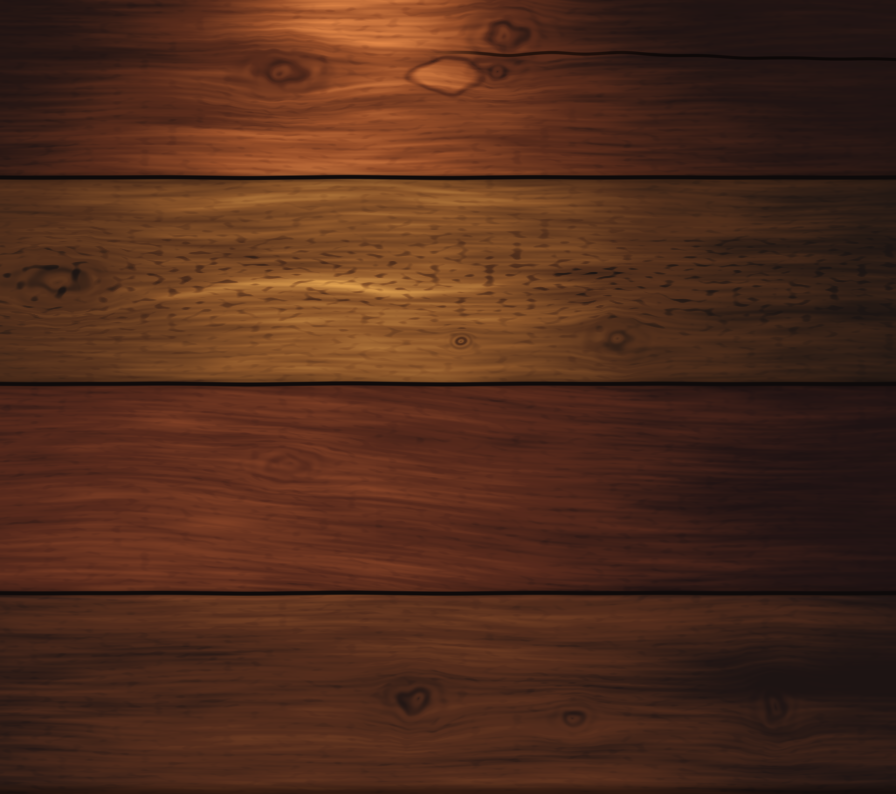
Reproduce this texture procedurally as a WebGL 1 fragment shader.

```glsl
precision highp float;
// Four dark varnished timber planks under a warm lamp glow from above.
uniform vec2 u_resolution;

const vec3 SEAMS = vec3(0.253, 0.5165, 0.7765);  // heights, bottom to top
const float SEAM_HALF = 0.0025;
const vec2 LAMP = vec2(0.42, 0.975);
const vec2 LAMP_SIZE = vec2(0.13, 0.065);
const float GRAIN_DEPTH = 0.42;
const float PORE_DEPTH = 0.30;
const vec3 SHADOW = vec3(0.115, 0.078, 0.075);
const vec3 UMBER = vec3(0.33, 0.175, 0.11);
const vec3 AMBER = vec3(0.56, 0.315, 0.165);
const vec3 HONEY = vec3(0.93, 0.62, 0.33);

vec2 gradientAt(vec2 cell) {
  float a = 6.2832 * fract(sin(dot(cell, vec2(127.1, 311.7))) * 43758.5);
  return vec2(cos(a), sin(a));
}

float gradientNoise(vec2 p) {
  vec2 i = floor(p), f = fract(p);
  vec2 u = f * f * f * (f * (f * 6.0 - 15.0) + 10.0);
  vec2 e = vec2(1.0, 0.0);
  float low = mix(dot(gradientAt(i), f), dot(gradientAt(i + e.xy), f - e.xy), u.x);
  float high = mix(dot(gradientAt(i + e.yx), f - e.yx),
                   dot(gradientAt(i + e.xx), f - e.xx), u.x);
  return mix(low, high, u.y);
}

float fbm(vec2 p) {
  float sum = 0.0, amp = 0.75;
  for (int i = 0; i < 4; i++) {
    sum += amp * gradientNoise(p);
    p = p * vec2(1.9, 2.1) + 17.3;
    amp *= 0.62;
  }
  return sum;
}

float bell(float x, float center, float width) {
  float d = (x - center) / width;
  return exp(-d * d);
}

// Spreads the grain around a knot and adds its ringed core to the shade.
void knot(vec2 uv, vec2 center, vec2 size, float depth, inout float bend, inout float shade) {
  vec2 d = (uv - center) / size;
  d += 0.35 * vec2(gradientNoise(uv * 45.0), gradientNoise(uv * 45.0 + 9.0));
  float r = length(d);
  bend -= 0.75 * (uv.y - center.y) * exp(-0.35 * r * r);
  shade += depth * exp(-r * r) * (0.45 * sin(r * 9.0) - 0.65);
}

// Lamp falloff for each plank, counted from the bottom.
float plankLight(float plank, vec2 uv) {
  float x = uv.x;
  float side = step(0.42, x);
  if (plank < 0.5) {
    float rim = 0.075 * smoothstep(0.16, 0.25, uv.y);
    float shadow = 0.09 * bell(uv.y, 0.145, 0.03) * smoothstep(0.55, 0.9, x);
    return 0.13 + (0.185 + rim) * bell(x, 0.42, 0.46) - shadow;
  }
  if (plank < 1.5) return 0.125 + 0.265 * bell(x, 0.34, mix(0.55, 0.40, side));
  if (plank < 2.5) return 0.15 + 0.41 * bell(x, 0.42, mix(0.42, 0.34, side));
  float low = 1.0 - smoothstep(0.79, 0.96, uv.y);
  float glow = mix(0.27, 0.46, low) * bell(x, 0.40, mix(0.23, 0.31, low));
  vec2 d = (uv - LAMP) / LAMP_SIZE;
  return 0.125 + glow + 0.36 * exp(-dot(d, d));
}

vec3 woodRamp(float tone) {
  vec3 c = mix(SHADOW, UMBER, smoothstep(0.10, 0.34, tone));
  c = mix(c, AMBER, clamp((tone - 0.33) / 0.23, 0.0, 1.0));
  return mix(c, HONEY, clamp((tone - 0.56) / 0.37, 0.0, 1.0));
}

void main() {
  vec2 uv = gl_FragCoord.xy / u_resolution;
  float px = 1.0 / u_resolution.y;
  float seamWave = 0.0015 * gradientNoise(vec2(uv.x * 9.0, 2.0));
  vec3 fromSeam = uv.y + seamWave - SEAMS;
  float plank = dot(step(0.0, fromSeam), vec3(1.0));
  float inTop = step(2.5, plank);
  float inGold = step(1.5, plank) - inTop;
  float inRed = step(0.5, plank) - inGold - inTop;

  // Knots
  float bend = 0.0, shade = 0.0;
  knot(uv, vec2(0.315, 0.908), vec2(0.042, 0.024), 0.5, bend, shade);
  knot(uv, vec2(0.565, 0.955), vec2(0.035, 0.027), 0.6, bend, shade);
  knot(uv, vec2(0.555, 0.910), vec2(0.025, 0.015), 0.4, bend, shade);
  knot(uv, vec2(0.065, 0.645), vec2(0.045, 0.026), 0.5, bend, shade);
  knot(uv, vec2(0.690, 0.572), vec2(0.026, 0.022), 0.45, bend, shade);
  knot(uv, vec2(0.514, 0.570), vec2(0.009, 0.008), 0.6, bend, shade);
  knot(uv, vec2(0.320, 0.415), vec2(0.035, 0.018), 0.25, bend, shade);
  knot(uv, vec2(0.465, 0.118), vec2(0.028, 0.024), 0.45, bend, shade);
  knot(uv, vec2(0.640, 0.095), vec2(0.020, 0.016), 0.35, bend, shade);
  knot(uv, vec2(0.865, 0.110), vec2(0.020, 0.028), 0.40, bend, shade);

  // Long fibres, fine fibres and short pores
  vec2 g = vec2(uv.x, uv.y + bend + 0.012 * gradientNoise(vec2(uv.x * 4.0, uv.y * 9.0 + plank * 7.0)));
  g.y += inRed * 0.055 * smoothstep(0.1, 0.8, uv.x);
  float grain = fbm(vec2(g.x * 2.6 + plank * 5.3, g.y * 34.0));
  float fibre = gradientNoise(vec2(g.x * 13.0, g.y * 190.0));
  float pore = smoothstep(0.08, 0.5, gradientNoise(vec2(uv.x * 65.0, g.y * 175.0)));
  float poreBand = 0.3 + inGold * bell(uv.y, 0.645, 0.055);
  float smoothBand = inGold * (1.0 - smoothstep(0.575, 0.59, uv.y));
  shade += GRAIN_DEPTH * (1.0 - 0.45 * smoothBand) * grain + 0.22 * fibre;
  shade -= PORE_DEPTH * pore * poreBand;

  // Pale streaks and the teardrop figure beside the lamp
  float wave = 0.008 * sin(uv.x * 24.0) + 0.007 * gradientNoise(vec2(uv.x * 14.0, 3.0));
  shade += 0.38 * inGold * bell(uv.y, 0.638 + wave, 0.006) * bell(uv.x, 0.40, 0.24);
  shade += 0.35 * inTop * bell(uv.y, 0.908 + 0.4 * wave, 0.009) * bell(uv.x, 0.20, 0.09);
  vec2 t = (uv - vec2(0.495, 0.905)) / vec2(0.038, 0.023);
  t.y /= 0.55 + 0.45 * smoothstep(-1.0, 0.4, t.x);
  float tear = length(t) + 0.25 * gradientNoise(uv * 38.0);
  shade += (1.0 - smoothstep(0.75, 1.0, tear)) * 0.28 - 0.25 * bell(tear, 1.08, 0.12);

  float tone = plankLight(plank, uv) * max(0.25, 1.0 + shade);
  tone += 0.025 * gradientNoise(uv * vec2(5.0, 8.0));
  vec3 color = woodRamp(tone);
  color *= 1.0 + inGold * vec3(-0.02, 0.06, -0.02) + inRed * vec3(0.04, -0.07, -0.01)
         + inTop * vec3(0.06, -0.03, -0.04);

  // Hairline split, lit plank lips and dark seams
  float split = 0.933 - 0.008 * smoothstep(0.6, 1.0, uv.x) + 0.006 * gradientNoise(vec2(uv.x * 15.0, 6.0));
  float splitMask = 1.0 - smoothstep(0.0008, 0.0012 + 1.5 * px, abs(uv.y - split));
  color *= 1.0 - 0.6 * splitMask * smoothstep(0.46, 0.56, uv.x);
  vec3 away = abs(fromSeam);
  float gap = min(away.x, min(away.y, away.z));
  float below = max(-fromSeam.x, 0.0) < 0.02 ? -fromSeam.x : (away.y < 0.02 ? -fromSeam.y : -fromSeam.z);
  color *= 1.0 + 0.22 * bell(below, 0.0065, 0.003);
  color *= 1.0 - 0.35 * exp(-gap / 0.005);
  color = mix(vec3(0.055, 0.04, 0.04), color, smoothstep(SEAM_HALF - px, SEAM_HALF + px, gap));
  color *= mix(0.6, 1.0, smoothstep(0.0, 0.018, uv.y));
  gl_FragColor = vec4(color, 1.0);
}
```
